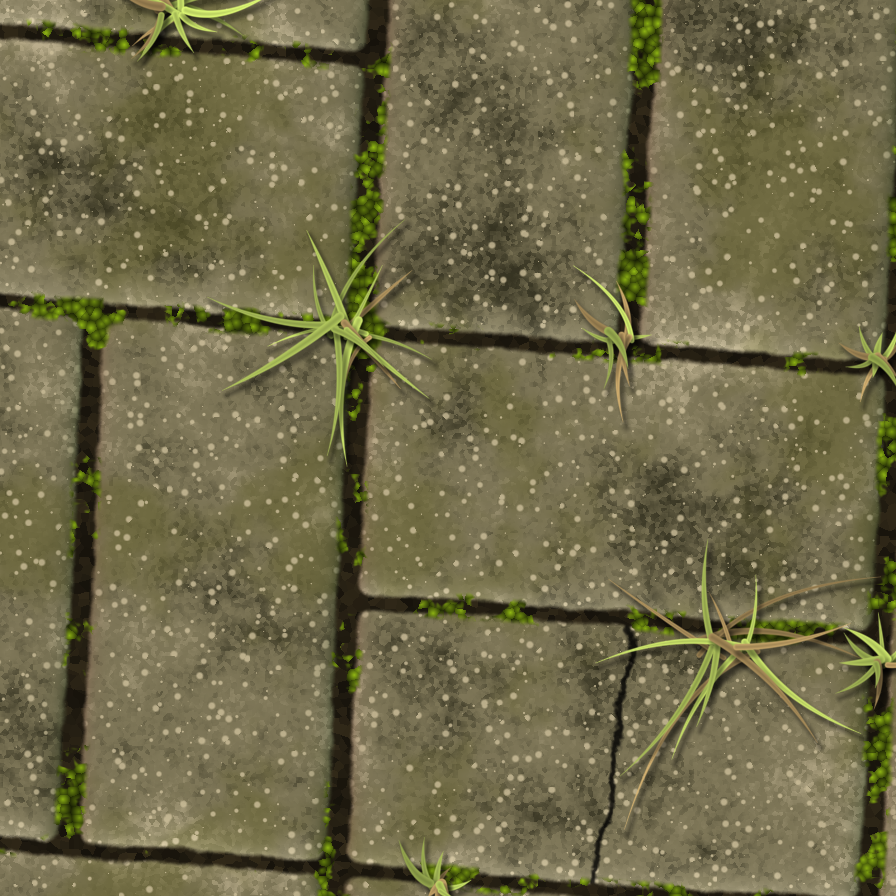
A Shadertoy shader for this texture:

```glsl
const vec3 SOIL = vec3(0.12, 0.10, 0.06);
const vec3 STAIN = vec3(0.21, 0.20, 0.13);
const vec3 STONE = vec3(0.49, 0.46, 0.34);
const vec3 PALE = vec3(0.73, 0.68, 0.55);
const vec3 ALGAE = vec3(0.38, 0.37, 0.17);
const vec3 MOSS = vec3(0.42, 0.53, 0.06);
const vec3 GRASS = vec3(0.67, 0.75, 0.35);
const vec3 STRAW = vec3(0.66, 0.55, 0.35);

vec2 hash2(vec2 p) {
    vec3 q = fract(p.xyx * vec3(0.1031, 0.1030, 0.0973));
    q += dot(q, q.yzx + 33.33);
    return fract((q.xx + q.yz) * q.zy);
}

// Layered warped sines, roughly -1 to 1
float waves(vec2 p) {
    float sum = 0.0, amp = 0.55;
    for (int i = 0; i < 6; i++) {
        p = mat2(0.8, 0.6, -0.6, 0.8) * p * 1.8 + 1.7;
        sum += amp * sin(p.x + 1.4 * sin(p.y * 0.8)) * cos(p.y + sin(p.x * 0.7));
        amp *= 0.68;
    }
    return sum;
}

// Cellular noise: distance to the nearest point, and that point's random value
vec2 cells(vec2 p) {
    vec2 base = floor(p), best = vec2(9.0, 0.0);
    for (int k = 0; k < 9; k++) {
        vec2 id = base + vec2(k % 3, k / 3) - 1.0;
        vec2 rnd = hash2(id + 57.0);
        float dist = length(id + rnd - p);
        if (dist < best.x) best = vec2(dist, fract(rnd.x * 17.0 + rnd.y * 31.0));
    }
    return best;
}

float roundBox(vec2 p, vec2 halfSize, float radius) {
    vec2 q = abs(p) - halfSize + radius;
    return length(max(q, 0.0)) + min(max(q.x, q.y), 0.0) - radius;
}

// Signed distance to a tapering blade that bends sideways along its length
float blade(vec2 p, float angle, float len, float bend, float width) {
    float c = cos(angle), s = sin(angle);
    vec2 q = mat2(c, -s, s, c) * p;
    float t = clamp(q.x / len, 0.0, 1.0);
    float dist = length(q - vec2(t, bend * t * t) * len);
    return dist / sqrt(1.0 + 4.0 * bend * bend * t * t) - width * (1.0 - t * t);
}

vec3 stoneColor(vec2 uv, float inside, float brickRnd) {
    float tone = 0.43 + 0.30 * waves(uv * 5.0 + 2.0) + 0.12 * waves(uv * 34.0);
    tone += 0.26 * exp(-inside * 26.0) + 0.16 * (brickRnd - 0.5);
    tone += 0.24 * (cells(uv * 190.0).y - 0.5);
    vec3 col = mix(STAIN, STONE, smoothstep(0.0, 0.55, tone));
    col = mix(col, PALE, smoothstep(0.55, 1.05, tone));
    col = mix(col, ALGAE, 0.5 * smoothstep(0.0, 0.7, waves(uv * 4.0 + 9.0)));
    // Pale grit of mixed sizes
    vec2 grit = cells(uv * 75.0);
    float size = 0.34 * smoothstep(0.55, 1.0, grit.y);
    col = mix(col, PALE * 1.1, 0.8 * (1.0 - smoothstep(size * 0.5, size + 0.06, grit.x)) * step(0.55, grit.y));
    return col;
}

// Grass tuft: loose blades with a soft shadow below and to the right
vec3 addTuft(vec3 col, vec2 p, float reach, float count, float seed, float pixel) {
    for (float i = 0.0; i < count; i++) {
        vec2 a = hash2(vec2(i, seed)), b = hash2(vec2(i + 40.0, seed));
        vec2 root = (b - 0.5) * vec2(0.35, 0.15) * reach;
        float angle = 6.2832 * (i + a.x) / count;
        float len = reach * mix(0.35, 1.0, a.y), bend = (b.x - 0.5) * 1.3;
        float width = mix(0.0025, 0.005, b.y);
        float shade = blade(p - root - vec2(0.004, -0.006), angle, len, bend, width);
        col *= 1.0 - 0.35 * (1.0 - smoothstep(-0.002, 0.006, shade));
        float d = blade(p - root, angle, len, bend, width);
        vec3 tint = mix(GRASS, STRAW, step(0.72, a.x)) * mix(0.72, 1.1, b.x);
        tint *= 1.0 + 0.2 * smoothstep(-width, 0.0, d);
        col = mix(col, tint, 1.0 - smoothstep(-pixel, pixel, d));
    }
    return col;
}

void mainImage(out vec4 fragColor, in vec2 fragCoord) {
    vec2 uv = fragCoord / iResolution.y;
    float pixel = 1.0 / iResolution.y;

    // Slightly skewed basket weave: each square holds two bricks
    const float PITCH = 0.6;
    vec2 wobble = 0.003 * vec2(waves(uv * 9.0), waves(uv * 9.0 + 5.0));
    vec2 lattice = inverse(mat2(0.596, -0.045, 0.030, 0.602)) * (uv + wobble - vec2(0.404, 0.632));
    vec2 square = floor(lattice), q = fract(lattice) - 0.5;
    vec2 axis = mod(square.x + square.y, 2.0) < 0.5 ? vec2(1, 0) : vec2(0, 1);
    vec2 local = q - axis * 0.25 * sign(q);
    vec2 halfSize = 0.5 - 0.25 * axis - vec2(0.019, 0.013);
    float d = PITCH * roundBox(local, halfSize, 0.025) + 0.0015 * waves(uv * 45.0);
    float brickRnd = hash2(square * 2.0 + axis * sign(q) + 20.0).x;

    // Stone faces with lit lower edges, rosy left edges and shaded right edges
    vec3 col = stoneColor(uv, max(-d, 0.0), brickRnd);
    vec2 low = PITCH * max(local + halfSize, 0.0);
    float right = PITCH * max(halfSize.x - local.x, 0.0);
    col += 0.12 * exp(-low.y * 60.0);
    col = mix(col, vec3(0.50, 0.38, 0.31), 0.55 * exp(-low.x * 130.0));
    col *= 1.0 - 0.45 * exp(-right * 90.0) * vec3(1.0, 0.85, 1.0);

    // One broken brick
    float crack = abs(local.x - 0.015 - 0.09 * local.y + 0.015 * waves(uv * 16.0)) * PITCH;
    float broken = float(square == vec2(0, -1) && q.y < 0.0);
    col *= 1.0 - broken * 0.8 * (1.0 - smoothstep(0.001, 0.006, crack));

    // Soil joints and clumps of moss
    vec2 clump = cells(uv * 100.0);
    vec3 soil = SOIL * (0.7 + 0.9 * clump.y);
    col = mix(col, soil, smoothstep(-0.004, 0.002 + pixel, d));
    float growth = waves(uv * 11.0 + 3.0) + 0.35 * (clump.y - 0.5);
    float moss = smoothstep(0.12, 0.30, growth) * smoothstep(-0.009, -0.001, d);
    col = mix(col, MOSS * (1.15 - 0.9 * clump.x) * (0.6 + 0.6 * clump.y), moss);

    // Tufts: position, reach, blade count
    vec4 tufts[7] = vec4[7](
        vec4(0.385, 0.635, 0.16, 15.0), vec4(0.690, 0.625, 0.09, 9.0),
        vec4(0.810, 0.280, 0.21, 14.0), vec4(0.190, 0.985, 0.10, 14.0),
        vec4(0.490, 0.010, 0.06, 10.0), vec4(0.980, 0.600, 0.05, 10.0),
        vec4(0.985, 0.260, 0.06, 10.0));
    for (int i = 0; i < 7; i++) {
        vec2 p = uv - tufts[i].xy;
        if (length(p) < tufts[i].z * 1.6)
            col = addTuft(col, p, tufts[i].z, tufts[i].w, float(i) * 7.0 + 3.0, pixel);
    }
    fragColor = vec4(clamp(col, 0.0, 1.0), 1.0);
}
```
